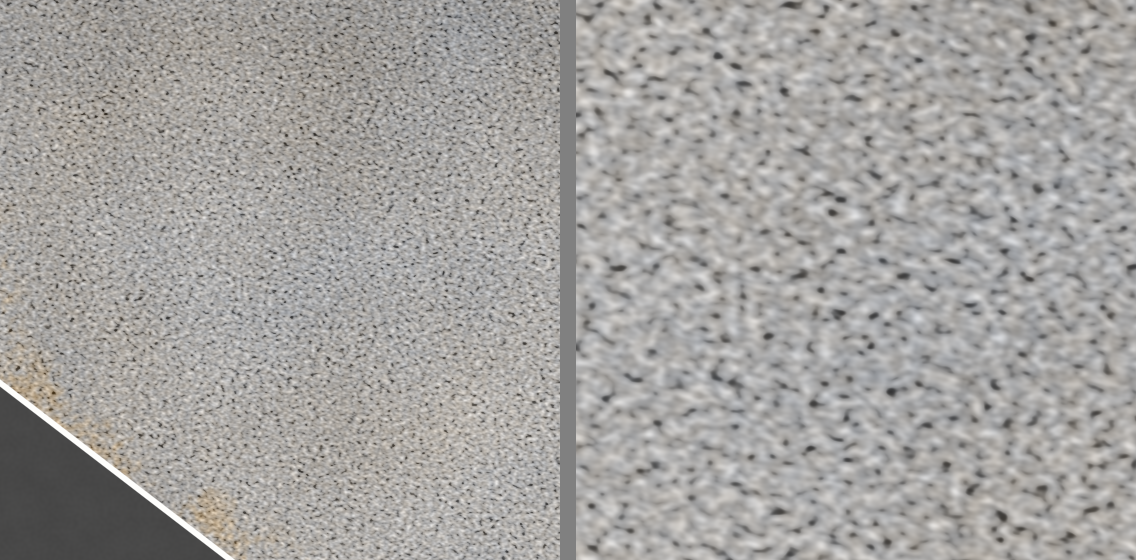
Left, the full canvas; right, a detail of the centre.
Write a Shadertoy shader that draws this texture.

```glsl
// Speckled grey granite with a dark smooth corner behind a thin white edge.
// Stretched gradient noise in two crossing directions makes the grains; slow
// noise adds mottling, warm and cool tints, and rusty stains near the edge.

const vec3 STONE = vec3(0.667, 0.657, 0.645);
const vec3 PANEL = vec3(0.282, 0.281, 0.280);
const vec3 EDGE_WHITE = vec3(0.995, 0.995, 0.990);
const vec3 WARM_SHIFT = vec3(0.022, 0.002, -0.026);
const vec3 RUST_SHIFT = vec3(0.055, -0.015, -0.115);

const vec2 EDGE_NORMAL = vec2(0.609, 0.793);
const float EDGE_OFFSET = 0.256;     // distance of the stone border from the origin
const float EDGE_WIDTH = 0.0105;
const vec2 GRAIN_FREQ = vec2(92.0, 150.0);
const float GRAIN_TILT_DOWN = -0.50; // radians
const float GRAIN_TILT_UP = 0.30;
const float GRAIN_CONTRAST = 0.29;
const float FLECK_DEPTH = 0.21;

uint hashBits(ivec2 cell, uint seed) {
    uint h = uint(cell.x) * 1597334677u ^ uint(cell.y) * 3812015801u ^ seed * 2654435769u;
    h = (h ^ (h >> 16)) * 2146121005u;
    h = (h ^ (h >> 15)) * 2221713035u;
    return h ^ (h >> 16);
}

vec2 randomGradient(ivec2 cell, uint seed) {
    float angle = float(hashBits(cell, seed) & 65535u) / 65536.0 * 6.28318;
    return vec2(cos(angle), sin(angle));
}

// Gradient noise, roughly -0.7 to 0.7
float noise(vec2 p, uint seed) {
    ivec2 c = ivec2(floor(p));
    vec2 f = fract(p);
    vec2 u = f * f * f * (f * (f * 6.0 - 15.0) + 10.0);
    float a = dot(randomGradient(c, seed), f);
    float b = dot(randomGradient(c + ivec2(1, 0), seed), f - vec2(1, 0));
    float d = dot(randomGradient(c + ivec2(0, 1), seed), f - vec2(0, 1));
    float e = dot(randomGradient(c + ivec2(1, 1), seed), f - vec2(1, 1));
    return mix(mix(a, b, u.x), mix(d, e, u.x), u.y);
}

float fbm(vec2 p, uint seed) {
    float sum = 0.0;
    float weight = 1.0;
    for (uint i = 0u; i < 4u; i++) {
        sum += weight * noise(p, seed + i);
        p = p * 2.03 + 7.7;
        weight *= 0.55;
    }
    return sum;
}

vec2 rotate(vec2 p, float angle) {
    float c = cos(angle);
    float s = sin(angle);
    return vec2(c * p.x + s * p.y, c * p.y - s * p.x);
}

// Flattened grains lying along two shallow directions
float grains(vec2 p) {
    p += 0.0018 * vec2(noise(p * 60.0, 11u), noise(p * 60.0, 12u));
    float falling = noise(rotate(p, GRAIN_TILT_DOWN) * GRAIN_FREQ, 1u);
    float rising = noise(rotate(p, GRAIN_TILT_UP) * GRAIN_FREQ * 1.12, 2u);
    float fine = noise(rotate(p, -0.2) * GRAIN_FREQ * 1.75, 3u);
    return 0.66 * falling + 0.58 * rising + 0.40 * fine;
}

vec3 stoneColor(vec2 p, float edgeDistance) {
    // Slow light changes: darker at the top, paler at the lower right
    float mottle = fbm(p * 4.0, 20u);
    float light = -0.055 * smoothstep(0.55, 1.0, p.y)
                + 0.030 * smoothstep(0.5, 1.1, p.x - p.y + 0.3)
                + 0.040 * mottle;

    // Grain relief with a deeper tail for the dark flecks
    float g = grains(p);
    float fleckDensity = 1.0 + 0.45 * fbm(p * 9.0, 30u);
    float tone = light + GRAIN_CONTRAST * g
               - FLECK_DEPTH * fleckDensity * smoothstep(0.20, 0.62, -g);

    // Broad and grain-sized tints
    float tint = 0.9 * fbm(p * 3.0 + 4.0, 40u) + 0.9 * noise(p * 85.0, 50u);
    vec3 color = STONE + tone + WARM_SHIFT * tint;

    // Blotchy rust beside the edge and on the left border
    float nearEdge = 1.0 - smoothstep(0.0, 0.14, edgeDistance);
    float nearLeft = (1.0 - smoothstep(0.0, 0.07, p.x))
                   * (1.0 - smoothstep(0.05, 0.25, abs(p.y - 0.45)));
    float blotch = smoothstep(-0.15, 0.65, fbm(p * 9.0, 60u) + 0.5 * noise(p * 70.0, 70u));
    float rust = max(nearEdge, 0.8 * nearLeft) * blotch;
    return color + RUST_SHIFT * rust;
}

vec3 panelColor(vec2 p) {
    return PANEL + 0.012 * fbm(p * 18.0, 80u) + 0.010 * noise(p * 130.0, 90u);
}

void mainImage(out vec4 fragColor, in vec2 fragCoord) {
    vec2 p = fragCoord / iResolution.y;
    float blur = max(0.0013, 0.75 / iResolution.y);
    float edgeDistance = dot(p, EDGE_NORMAL) - EDGE_OFFSET;

    // Panel, white edge, then stone
    vec3 color = mix(panelColor(p), EDGE_WHITE,
                     smoothstep(-blur, blur, edgeDistance + EDGE_WIDTH));
    color = mix(color, stoneColor(p, edgeDistance), smoothstep(-blur, blur, edgeDistance));
    fragColor = vec4(clamp(color, 0.0, 1.0), 1.0);
}
```
